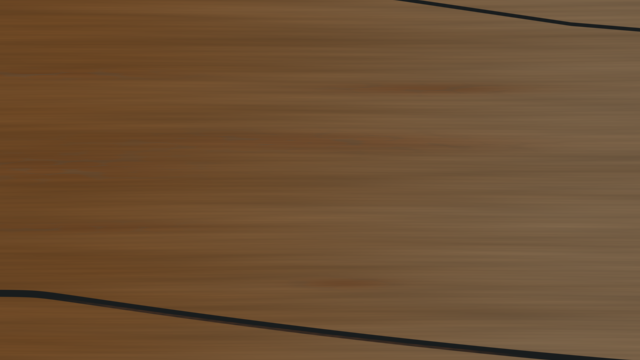
Reproduce this texture procedurally as a Shadertoy shader.

```glsl
// Brown wood veneer with long horizontal fibres, crossed by two dark grooves.
// Stretched cellular noise makes the fibres, layered sines the broad bands,
// and signed distances to two gentle curves cut the grooves.

const vec3 WOOD_WARM = vec3(0.415, 0.272, 0.137);
const vec3 WOOD_PALE = vec3(0.455, 0.366, 0.268);
const vec3 STAIN_RED = vec3(0.385, 0.225, 0.115);
const vec3 FLECK_GREY = vec3(0.36, 0.29, 0.21);
const vec3 GROOVE_DARK = vec3(0.095, 0.108, 0.112);
const vec3 GROOVE_LIP = vec3(0.23, 0.165, 0.125);

const float FIBRE_CONTRAST = 0.17;
const float BAND_CONTRAST = 0.030;
const float STAIN_STRENGTH = 0.60;
const float LOWER_HALF_WIDTH = 0.0098;
const float UPPER_HALF_WIDTH = 0.0050;

// Stains: centre x, centre y, half length, half height
const int STAIN_COUNT = 6;
const vec4 STAINS[STAIN_COUNT] = vec4[](
    vec4(0.15, 0.790, 0.32, 0.014),
    vec4(1.17, 0.755, 0.28, 0.015),
    vec4(0.85, 0.605, 0.55, 0.026),
    vec4(0.18, 0.535, 0.35, 0.040),
    vec4(0.95, 0.210, 0.14, 0.015),
    vec4(0.25, 0.370, 0.30, 0.014));

vec2 hash2(vec2 cell) {
    vec3 q = fract(cell.xyx * vec3(0.1031, 0.1030, 0.0973));
    q += dot(q, q.yzx + 33.33);
    return fract((q.xx + q.yz) * q.zy);
}

// Distance to the nearest jittered cell point, centred near zero
float cellular(vec2 p) {
    vec2 cell = floor(p), local = fract(p);
    float nearest = 4.0;
    for (int j = -1; j <= 1; j++)
    for (int i = -1; i <= 1; i++) {
        vec2 offset = vec2(i, j);
        vec2 d = offset + hash2(cell + offset + 50.0) - local;
        nearest = min(nearest, dot(d, d));
    }
    return sqrt(nearest) - 0.46;
}

// Fibres at three thicknesses
float fibres(vec2 p) {
    return 0.45 * cellular(p * vec2(2.2, 120.0))
         + 0.35 * cellular(p * vec2(1.6, 62.0) + 17.0)
         + 0.30 * cellular(p * vec2(1.1, 27.0) + 41.0);
}

// Broad bands from sines of rising frequency with slowly drifting phase
float bands(vec2 p) {
    float sum = 0.0, frequency = 19.0, weight = 0.5;
    for (int i = 0; i < 5; i++) {
        float drift = 1.4 * sin(p.x * (1.1 + 0.4 * float(i)) + float(i) * 2.3);
        sum += weight * sin(p.y * frequency + drift + float(i) * 1.7);
        frequency *= 1.73;
        weight *= 0.8;
    }
    return sum;
}

float stains(vec2 p) {
    float sum = 0.0;
    for (int i = 0; i < STAIN_COUNT; i++) {
        vec2 d = (p - STAINS[i].xy) / STAINS[i].zw;
        sum += exp(-dot(d, d));
    }
    return min(sum, 1.0);
}

// Height of each groove's centre line
float lowerGroove(float x) {
    float d = x - 0.1;
    float t = 0.5 * (d + sqrt(d * d + 0.002));
    return 0.186 - 0.155 * t + 0.022 * t * t;
}

float upperGroove(float x) {
    float u = x - 1.13;
    return 1.0 - 0.147 * u + 0.064 * max(u - 0.456, 0.0);
}

float stroke(float offset, float halfWidth, float blur) {
    return 1.0 - smoothstep(-blur, blur, abs(offset) - halfWidth);
}

void mainImage(out vec4 fragColor, in vec2 fragCoord) {
    vec2 p = fragCoord / iResolution.y;
    float blur = 0.9 / iResolution.y;
    vec2 grainPos = p + vec2(0.0, 0.003 * sin(p.x * 3.1 + p.y * 5.0));

    // Warm on the left, paler on the right
    float grain = fibres(grainPos);
    float band = bands(grainPos);
    float pale = smoothstep(-0.05, 1.85, p.x + 0.10 * (0.5 - p.y));
    vec3 color = mix(WOOD_WARM, WOOD_PALE, clamp(pale + 0.07 * band, 0.0, 1.0));

    // Reddish stains broken up by short grey flecks
    float stain = stains(grainPos);
    float fleck = cellular(grainPos * vec2(11.0, 85.0) + 7.0);
    color = mix(color, STAIN_RED, stain * STAIN_STRENGTH * (0.55 + 0.45 * pale));
    color = mix(color, FLECK_GREY, stain * smoothstep(0.0, 0.3, fleck) * 0.5);
    color *= 1.0 - FIBRE_CONTRAST * grain + BAND_CONTRAST * band;

    // Lower groove: dark channel with a brown lip along its underside
    float lower = p.y - lowerGroove(p.x);
    float lipSpan = smoothstep(0.12, 0.35, p.x) * (1.0 - smoothstep(1.25, 1.5, p.x));
    float lipTone = lipSpan * (0.8 - 0.6 * cellular(p * vec2(30.0, 150.0)));
    float underside = 1.0 - smoothstep(-blur, blur, lower + 0.003);
    vec3 channel = mix(GROOVE_DARK, GROOVE_LIP, clamp(underside * lipTone, 0.0, 1.0));
    color = mix(color, channel, stroke(lower, LOWER_HALF_WIDTH, blur));

    // Upper groove: a thinner dark line
    float upper = p.y - upperGroove(p.x);
    color = mix(color, GROOVE_DARK, stroke(upper, UPPER_HALF_WIDTH, blur));

    fragColor = vec4(color, 1.0);
}
```
